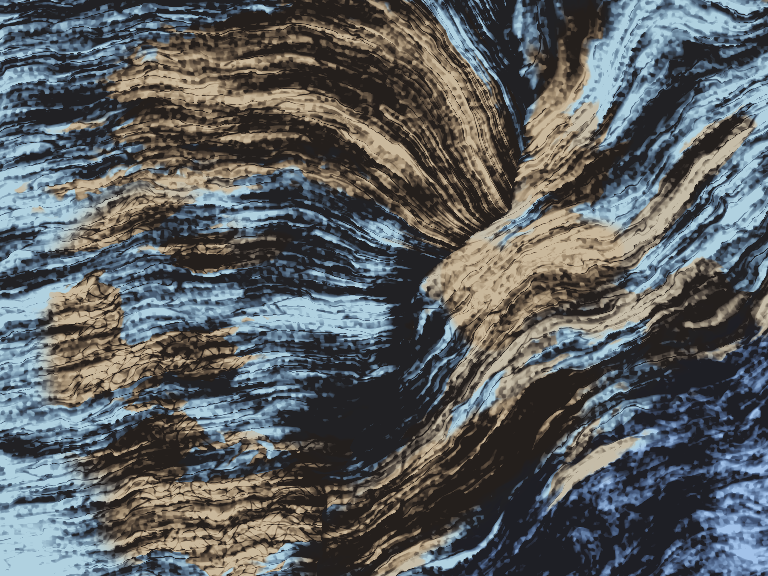
This texture is drawn by a Shadertoy shader. Its source:

```glsl
float hash(vec2 c) {
    return fract(sin(dot(c, vec2(127.1, 311.7))) * 43758.545);
}

// Cellular noise: x is a blended cell tone, y the distance to a cell border
vec2 cells(vec2 p) {
    vec2 base = floor(p);
    float nearest = 9.0, second = 9.0, sum = 0.0, total = 0.0;
    for (int j = -1; j <= 1; j++) {
        for (int i = -1; i <= 1; i++) {
            vec2 c = base + vec2(i, j);
            vec2 d = c + 0.15 + 0.7 * vec2(hash(c), hash(c + 57.0)) - p;
            float dd = dot(d, d), w = exp(-7.0 * dd);
            sum += w * hash(c + 113.0);
            total += w;
            second = min(second, max(nearest, dd));
            nearest = min(nearest, dd);
        }
    }
    return vec2(sum / total, sqrt(second) - sqrt(nearest));
}

// Soft tilted ellipse
float blob(vec2 p, vec2 center, vec2 radius, float tilt) {
    float c = cos(tilt), s = sin(tilt);
    vec2 d = mat2(c, -s, s, c) * (p - center);
    return 1.0 - smoothstep(0.55, 1.25, length(d / radius));
}

vec3 ramp(float v, vec3 dark, vec3 shade, vec3 body, vec3 light) {
    vec3 c = mix(dark, shade, clamp((v - 0.20) / 0.20, 0.0, 1.0));
    c = mix(c, body, clamp((v - 0.40) / 0.20, 0.0, 1.0));
    return mix(c, light, clamp((v - 0.60) / 0.22, 0.0, 1.0));
}

void mainImage(out vec4 fragColor, in vec2 fragCoord) {
    vec2 uv = fragCoord / iResolution.y;
    vec2 p = uv + 0.010 * sin(uv.yx * vec2(11.0, 9.0) + vec2(1.0, 2.0))
                + 0.004 * sin(uv.yx * vec2(31.0, 27.0) + 4.0);
    float rough = cells(p * 26.0).x - 0.5;
    float grit = cells(p * 150.0).x - 0.5;

    // Seam between the level grain and the rising grain
    float tip = (p.y - 0.5) / 0.1;
    float seam = 0.56 + 0.36 * smoothstep(0.1, 0.75, p.y) + 0.03 * rough
               - 0.06 * smoothstep(0.8, 1.0, p.y) - 0.07 * exp(-tip * tip);
    float side = p.x - seam;
    float rightSide = smoothstep(-0.003, 0.003, side);

    // Flow coordinates: x along the grain, y across it
    float bend = max(p.x - 0.52, 0.0), lift = max(p.y - 0.6, 0.0);
    vec2 level = vec2(p.x, p.y - 0.12 * p.x
        + 3.0 * bend * bend * smoothstep(0.45, 0.65, p.y)
        + 0.012 * sin(6.0 * p.x + 5.0 * p.y));
    vec2 rising = vec2(0.82 * p.x + 0.57 * p.y, 0.82 * p.y - 0.57 * p.x
        - 0.9 * lift * lift * (1.0 - smoothstep(0.95, 1.35, p.x))
        + 0.025 * sin(9.0 * p.x + 7.0 * p.y) + 0.010 * sin(25.0 * p.x - 12.0 * p.y));
    vec2 flow = side > 0.0 ? rising : level;
    flow.y += 0.012 * rough + 0.003 * grit;

    // Grain from coarse to fine
    vec2 broad = cells(flow * vec2(4.5, 22.0));
    vec2 strand = cells(flow * vec2(9.0, 64.0) + 0.8 * broad.x);
    vec2 fibre = cells(flow * vec2(14.0, 165.0) + strand.x);
    vec2 bark = cells(flow * vec2(42.0, 76.0) + 0.6 * sin(flow.yx * 70.0));
    float clump = cells(flow * vec2(6.0, 13.0) + 7.0).x;
    float grain = 0.36 * broad.x + 0.40 * strand.x + 0.36 * fibre.x - 0.56;
    float ragged = 0.5 * (broad.x + strand.x) - 0.5 + 0.3 * (bark.x - 0.5);

    // Wood regions
    float arch = smoothstep(0.63, 0.67, level.y + 0.12 * ragged)
        * (1.0 - smoothstep(0.76, 0.81, level.y - 0.35 * p.x + 0.14 * ragged))
        * smoothstep(0.08, 0.22, p.x + 0.4 * ragged) * (1.0 - rightSide);
    float knot = max(blob(p, vec2(0.95, 0.52), vec2(0.18, 0.08), 0.35),
                     blob(p, vec2(0.84, 0.49), vec2(0.08, 0.12), 0.2)) * rightSide;
    float stem = blob(p + 0.15 * ragged, vec2(0.99, 0.76), vec2(0.06, 0.24), 0.0) * rightSide;
    float root = blob(p + 0.1 * ragged, vec2(0.78, 0.17), vec2(0.32, 0.09), 0.6);
    float night = 1.0 - smoothstep(-0.03, 0.02,
        p.y - 0.02 - 0.85 * (p.x - 0.8) + 0.14 * ragged);
    float crust = max(blob(p, vec2(0.27, 0.4), vec2(0.22, 0.3), 0.0),
                      blob(p, vec2(0.42, 0.1), vec2(0.26, 0.16), 0.0))
        * smoothstep(0.45, 0.56, clump + 0.6 * ragged);
    float stain = 0.6 * smoothstep(0.62, 0.74, clump + 0.4 * ragged)
        * smoothstep(0.1, 0.3, p.x);
    float brown = max(max(max(arch, knot), max(stem, root)), max(crust, stain));
    brown = smoothstep(0.2, 0.75, brown) * (1.0 - night);

    // Light and shadow
    float tone = 0.49 + mix(1.9, 1.45, max(arch, knot)) * grain + 0.42 * grit;
    tone += 0.20 * (1.0 - smoothstep(0.06, 0.26, p.x + 0.3 * ragged));
    tone += 0.06 * arch + 0.24 * knot - 0.10 * brown;
    tone += 0.08 * blob(p, vec2(0.5, 0.52), vec2(0.25, 0.12), 0.15);
    tone += 0.09 * blob(p, vec2(1.2, 0.75), vec2(0.2, 0.3), 0.0);
    tone -= 0.28 * blob(p, vec2(0.62, 0.66), vec2(0.2, 0.035), 0.0);
    tone -= 0.28 * blob(p, vec2(0.45, 1.0), vec2(0.4, 0.05), 0.0);
    tone -= 0.28 * blob(p, vec2(0.9, 0.9), vec2(0.06, 0.16), 0.0);
    tone -= 0.16 * blob(p, vec2(0.2, 0.2), vec2(0.22, 0.1), 0.0);
    float hollow = max(blob(p, vec2(0.73, 0.45), vec2(0.07, 0.16), 0.0) * (1.0 - rightSide),
                       blob(p, vec2(0.6, 0.27), vec2(0.14, 0.06), 0.3));
    tone -= 0.55 * hollow;
    tone -= 0.4 * smoothstep(-0.06, -0.005, side) * (1.0 - smoothstep(0.0, 0.012, side));

    // Broken cracks along the strands and between bark flakes
    tone -= 0.45 * (1.0 - smoothstep(0.0, 0.16, strand.y)) * smoothstep(0.4, 0.65, fibre.x);
    tone -= 0.35 * (1.0 - smoothstep(0.0, 0.25, bark.y)) * max(crust, 0.4 * knot)
        * smoothstep(0.25, 0.6, strand.x);

    // Dark flecked slope with a pale cluster
    float slope = 0.22 + 0.5 * (bark.x - 0.5) + 0.9 * grain + 0.4 * grit
        + 0.4 * blob(p, vec2(1.32, 0.12), vec2(0.09, 0.13), 0.0);
    tone = mix(tone, slope, night);

    vec3 cool = ramp(tone, vec3(0.13, 0.13, 0.14), vec3(0.28, 0.36, 0.45),
                     vec3(0.47, 0.59, 0.68), vec3(0.69, 0.82, 0.88));
    vec3 warm = ramp(tone, vec3(0.14, 0.12, 0.11), vec3(0.37, 0.31, 0.25),
                     vec3(0.64, 0.56, 0.45), vec3(0.79, 0.72, 0.61));
    cool *= mix(vec3(1.0), vec3(0.92, 0.93, 1.04), night);
    fragColor = vec4(mix(cool, warm, brown), 1.0);
}
```
